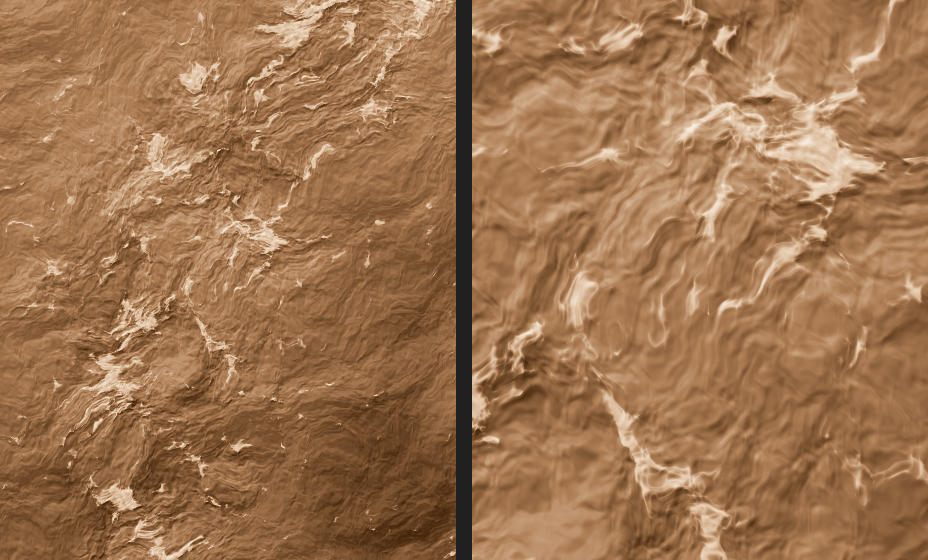
Left, the full canvas; right, a detail of the centre.
Reproduce this texture procedurally as a WebGL 2 fragment shader.

```glsl
#version 300 es
precision highp float;

uniform vec2 u_resolution;
out vec4 outColor;

#define FLOW_ANGLE 0.66
#define FLOW_STRETCH 1.35
#define BASE_TONE 0.468
#define RELIEF 3.4
#define FOAM_RELIEF 0.62
#define FOAM_SCALE 10.0
#define CREST_SCALE 5.5
#define FOAM_TONE 0.84
#define SPRAY_SCALE 120.0
#define LIGHT_STEP vec2(-0.0011, 0.0026)

const vec3 DEEP_SILT = vec3(0.38, 0.24, 0.12);
const vec3 MUD = vec3(0.68, 0.49, 0.33);
const vec3 PALE_FOAM = vec3(0.87, 0.75, 0.63);
const vec3 WHITE_FOAM = vec3(0.97, 0.92, 0.86);

mat2 rotation(float a) {
  return mat2(cos(a), sin(a), -sin(a), cos(a));
}

vec2 cellGradient(vec2 cell) {
  vec3 h = fract(cell.xyx * vec3(0.1031, 0.1030, 0.0973));
  h += dot(h, h.yzx + 33.33);
  float a = 6.2832 * fract((h.x + h.y) * h.z);
  return vec2(cos(a), sin(a));
}

float gradientNoise(vec2 p) {
  vec2 i = floor(p), f = p - i;
  vec2 u = f * f * f * (f * (f * 6.0 - 15.0) + 10.0);
  vec2 e = vec2(1.0, 0.0);
  float bottom = mix(dot(cellGradient(i), f), dot(cellGradient(i + e), f - e), u.x);
  float top = mix(dot(cellGradient(i + e.yx), f - e.yx), dot(cellGradient(i + 1.0), f - 1.0), u.x);
  return mix(bottom, top, u.y);
}

float fbm(vec2 p, int octaves) {
  float sum = 0.0, amp = 1.0;
  for (int i = 0; i < octaves; i++) {
    sum += amp * gradientNoise(p);
    p = rotation(0.5) * p * 2.07 + 7.3;
    amp *= 0.5;
  }
  return sum;
}

// Thin bright threads where the noise crosses zero, 0 to 1
float ridges(vec2 p) {
  float sum = 0.0, total = 0.0, amp = 1.0;
  for (int i = 0; i < 5; i++) {
    float r = max(1.0 - 2.4 * abs(gradientNoise(p)), 0.0);
    sum += amp * r * r;
    total += amp;
    p = rotation(0.35) * p * 2.0 + 3.7;
    amp *= 0.66;
  }
  return sum / total;
}

// Flow-aligned coordinates, bent by eddies and frayed by small ones
vec2 flowSpace(vec2 uv) {
  vec2 q = rotation(-FLOW_ANGLE) * uv;
  q.x /= FLOW_STRETCH;
  q += 0.075 * vec2(fbm(uv * 3.5, 2), fbm(uv * 3.5 + 17.0, 2));
  return q + 0.013 * vec2(fbm(uv * 22.0, 3), fbm(uv * 22.0 + 31.0, 3));
}

// x: water height, y: foam threads
vec2 surface(vec2 uv) {
  vec2 q = flowSpace(uv);
  return vec2(fbm(q * 4.5 + 11.0, 6), ridges(q * FOAM_SCALE));
}

vec3 toneColor(float tone) {
  vec3 c = mix(DEEP_SILT, MUD, clamp((tone - 0.26) / 0.26, -0.35, 1.0));
  c = mix(c, PALE_FOAM, clamp((tone - 0.52) / 0.25, 0.0, 1.0));
  return mix(c, WHITE_FOAM, clamp((tone - 0.77) / 0.17, 0.0, 1.0));
}

void main() {
  vec2 uv = gl_FragCoord.xy / u_resolution.y;
  vec2 q = flowSpace(uv);
  vec2 here = surface(uv);
  vec2 slope = here - surface(uv + LIGHT_STEP);

  // Rapids: a ragged band sweeping from the lower left to the upper right
  float center = 0.25 + 0.45 * uv.y * uv.y * uv.y;
  float offset = abs(uv.x - center) + 0.18 * fbm(uv * 5.0, 4);
  float band = 1.0 - smoothstep(0.08, 0.27, offset);

  // Breaking crests: sharp on one side, trailing off on the other
  float wave = gradientNoise(q * CREST_SCALE + 5.0) + 0.08 * fbm(uv * 42.0, 3);
  float front = smoothstep(-0.03, 0.01, wave);
  float crest = front * exp(-9.0 * max(wave, 0.0));
  float trough = smoothstep(-0.22, -0.02, wave) * (1.0 - front);

  // Foam gathers where the rapids and crests meet
  float patches = fbm(uv * 8.0 + 23.0, 3);
  float cover = band * clamp(0.48 + 0.8 * patches + 0.75 * crest, 0.0, 1.3);
  cover += 0.35 * crest * (1.0 - band);
  float foam = smoothstep(0.0, 0.20, here.y - mix(0.74, 0.39, cover));

  // Broad light and dark swells, deeper toward the lower right
  float corner = smoothstep(0.25, 0.8, uv.x) * (1.0 - smoothstep(0.25, 0.75, uv.y));
  float swell = gradientNoise(q * 3.2 + 41.0);
  float tone = BASE_TONE + 0.11 * (uv.y - 0.5) - 0.03 * corner;
  tone += 0.07 * fbm(uv * 2.6 + 9.0, 3) + 0.02 * band;
  tone -= smoothstep(0.0, 0.28, swell) * (0.02 + 0.09 * corner);
  tone -= trough * (0.02 + 0.07 * band);

  // Relief, foam and fine spray
  tone += clamp(RELIEF * slope.x, -0.12, 0.12) * (0.7 + 0.4 * band);
  tone += clamp(FOAM_RELIEF * slope.y, -0.18, 0.18) * (0.25 + cover);
  tone = mix(tone, FOAM_TONE + 0.4 * slope.y, 0.85 * foam);
  tone += fbm(uv * SPRAY_SCALE, 2) * (0.02 + 0.11 * min(cover, 1.0));

  outColor = vec4(toneColor(tone), 1.0);
}
```
